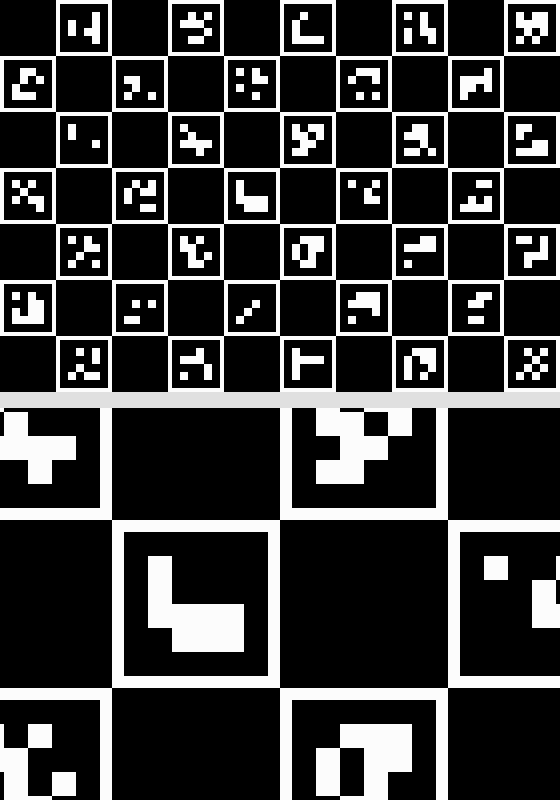
Top, the full canvas; bottom, a detail of the centre.
This pattern is drawn by a Shadertoy shader. Its source:

```glsl
// Calibration checkerboard: 10 x 7 cells, a random 4 x 4 bit marker in every white cell

// Integer hash giving each cell its own marker code
uint hashCell(ivec2 cell) {
    uint h = uint(cell.x) * 1597334677u ^ uint(cell.y) * 3812015801u ^ 2654435769u;
    h = (h ^ (h >> 16)) * 2146121005u;
    h = (h ^ (h >> 15)) * 2221713035u;
    return h ^ (h >> 16);
}

// One module of a 6 x 6 marker: white outside, black rim, coded bits within
float markerModule(ivec2 id, uint code) {
    if (any(lessThan(id, ivec2(0))) || any(greaterThan(id, ivec2(5)))) return 1.0;
    ivec2 bit = id - 1;
    if (any(lessThan(bit, ivec2(0))) || any(greaterThan(bit, ivec2(3)))) return 0.0;
    return float((code >> uint(bit.y * 4 + bit.x)) & 1u);
}

// Marker with its half-module white margin, blended over one pixel at module edges
float marker(vec2 local, uint code, vec2 pixel) {
    vec2 p = local * 7.0 - 1.0;
    ivec2 id = ivec2(floor(p));
    vec2 w = clamp((fract(p) - 0.5) / (7.0 * pixel) + 0.5, 0.0, 1.0);
    float lower = mix(markerModule(id, code), markerModule(id + ivec2(1, 0), code), w.x);
    float upper = mix(markerModule(id + ivec2(0, 1), code), markerModule(id + 1, code), w.x);
    return mix(lower, upper, w.y);
}

// Coverage of the white cells, from a smoothed square wave along each axis
float checker(vec2 p, vec2 pixel) {
    vec2 edgeDistance = 0.5 - abs(fract(p) - 0.5);
    vec2 side = 1.0 - 2.0 * mod(floor(p), 2.0);
    vec2 wave = side * clamp(2.0 * edgeDistance / pixel, 0.0, 1.0);
    return 0.5 - 0.5 * wave.x * wave.y;
}

void mainImage(out vec4 fragColor, in vec2 fragCoord) {
    // Board coordinates, one unit per cell
    vec2 pixel = vec2(10.0, 7.0) / iResolution.xy;
    vec2 p = fragCoord * pixel;

    uint code = hashCell(ivec2(floor(p)));
    float white = checker(p, pixel) * marker(fract(p), code, pixel);
    fragColor = vec4(vec3(0.99 * white), 1.0);
}
```
